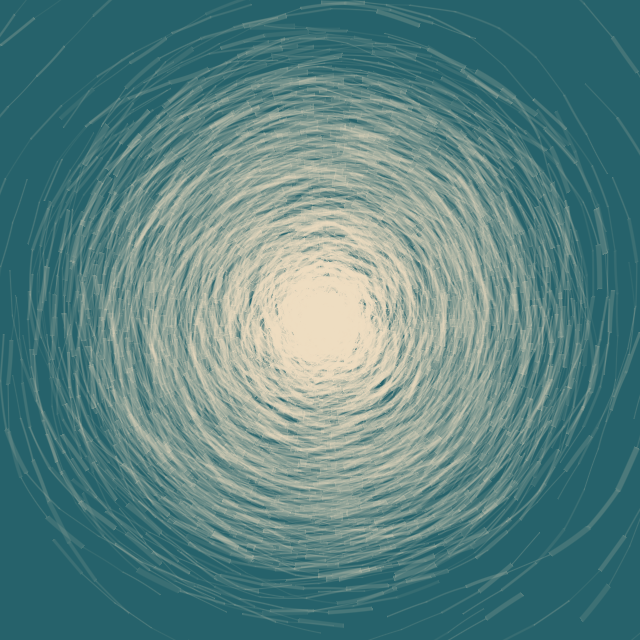
Reproduce this background procedurally as a WebGL 1 fragment shader.

```glsl
precision highp float;
// A nest of pale translucent strands orbiting a glowing core on flat teal.
// Layers of wobbling concentric rings are cut into straight pieces; a depth
// profile sets how many arcs survive, so the weave thins out with radius.

uniform vec2 u_resolution;

const vec3 TEAL = vec3(0.150, 0.385, 0.418);
const vec3 CREAM = vec3(0.935, 0.865, 0.755);
const float TAU = 6.2831853;

const int LAYERS = 72;
const float RING_GAP = 0.022;       // radial room for one strand
const float SHORT_PIECE = 0.030;    // straight pieces near the core
const float LONG_PIECE = 0.068;     // and at the rim
const float ARC_GROWTH = 22.0;      // pieces per arc, by radius
const float MAX_ARC = 8.0;
const float THIN = 0.0007;          // half widths of a strand
const float THICK = 0.0044;
const float SOFTNESS = 0.0013;      // least blur of a strand edge
const float FAINT = 0.07;           // strand opacities
const float STRONG = 0.21;
const float MEAN_INK = 0.021;       // average ink of a full layer
const float MAX_SHARE = 0.5;        // most arcs kept in a layer
const float CENTER_DRIFT = 0.030;
const float WOBBLE = 0.040;         // grows with the radius
const float RIPPLE = 0.0035;        // same at every radius
const float DEPTH = 0.18;           // density of the weave
const float FADE_START = 0.23;
const float FADE_END = 0.55;
const float STRAY_DEPTH = 0.006;    // lone arcs beyond the rim
const float CORE_RADIUS = 0.052;

float hash(vec3 p) {
  p = fract(p * vec3(0.1031, 0.1130, 0.0973));
  p += dot(p, p.yzx + 33.33);
  return fract((p.x + p.y) * p.z);
}

// Optical depth of the whole weave at a given radius
float weaveDepth(float radius) {
  float fade = 1.0 - smoothstep(FADE_START, FADE_END, radius);
  return DEPTH / max(radius, 0.03) * fade + STRAY_DEPTH;
}

// Opacity of one layer of rings
float strandLayer(vec2 p, float layer, float blur) {
  // Shifted and wobbling polar coordinates
  float seed = hash(vec3(layer, 7.0, 3.0));
  float heading = TAU * hash(vec3(layer, 19.0, 5.0));
  p -= CENTER_DRIFT * sqrt(seed) * vec2(cos(heading), sin(heading));
  float angle = atan(p.y, p.x);
  float wave = sin(2.0 * angle + heading * 3.0)
             + 0.8 * sin(3.0 * angle + seed * 40.0)
             + 0.35 * sin(7.0 * angle + heading * 5.0 + seed * 9.0);
  float ripple = sin(5.0 * angle + seed * 70.0)
               + sin(8.0 * angle + heading * 7.0);
  float radius = length(p) * (1.0 + WOBBLE * wave) + RIPPLE * ripple;

  // Ring, and the straight piece of it
  float ring = floor(radius / RING_GAP + seed);
  float ringSeed = hash(vec3(ring + 9.0, layer, 11.0));
  float ringRadius = (ring - seed + mix(0.28, 0.72, ringSeed)) * RING_GAP;
  ringRadius = max(ringRadius, 0.004);
  float reach = smoothstep(0.05, 0.30, ringRadius);
  float pieceLength = mix(SHORT_PIECE, LONG_PIECE, reach);
  float count = max(7.0, floor(TAU * ringRadius / pieceLength));
  float along = fract(angle / TAU + ringSeed * 7.3) * count;
  float piece = floor(along);
  float local = along - piece - 0.5;

  // Keep only as many arcs as the depth profile asks for
  float arc = floor(piece / clamp(ringRadius * ARC_GROWTH, 1.0, MAX_ARC));
  float share = weaveDepth(ringRadius) / (float(LAYERS) * MEAN_INK);
  float present = step(hash(vec3(ring + 9.0, layer, arc + 50.0)),
                       min(share, MAX_SHARE));

  // Stroke with its own width and opacity, brighter at the joints
  float pick = hash(vec3(piece + 80.0, ring + 9.0, layer));
  float halfWidth = mix(THIN, THICK, pick * pick * pick);
  float chord = radius * cos(local * TAU / count);
  float sag = ringRadius * (1.0 - cos(0.3 * TAU / count));
  float offset = abs(chord - ringRadius + sag);
  float stroke = 1.0 - smoothstep(halfWidth - blur, halfWidth + blur, offset);
  float opacity = mix(FAINT, STRONG, hash(vec3(layer, piece, ring + 30.0)));
  float joint = 1.0 + 0.5 * smoothstep(0.45, 0.5, abs(local));
  float boost = max(share / MAX_SHARE, 1.0);
  return min(stroke * present * opacity * joint * boost, 0.9);
}

void main() {
  float side = min(u_resolution.x, u_resolution.y);
  vec2 p = (gl_FragCoord.xy - 0.5 * u_resolution) / side;
  float blur = max(0.7 / side, SOFTNESS);

  // Light left through all layers
  float clear = 1.0;
  for (int i = 0; i < LAYERS; i++) {
    clear *= 1.0 - strandLayer(p, float(i) + 1.0, blur);
  }

  // Solid soft core
  float core = dot(p, p) / (CORE_RADIUS * CORE_RADIUS);
  clear *= 1.0 - exp(-core * core * 0.5);

  gl_FragColor = vec4(mix(CREAM, TEAL, clear), 1.0);
}
```
